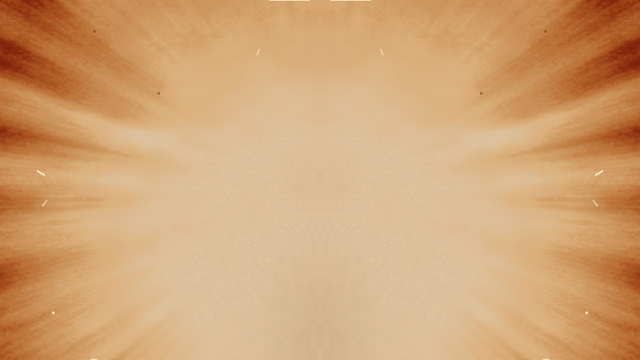
Reproduce this background procedurally as a WebGL 1 fragment shader.

```glsl
precision highp float;
// Mirrored burst of worn, painted wood-brown rays around a pale parchment centre.

uniform vec2 u_resolution;

#define BURST_HEIGHT 0.456
#define HALF_WIDTH 0.889
#define FADE_LOW 3.2
#define FADE_HIGH 2.4
#define RAY_CONTRAST 0.20
#define MOTTLE 0.14
#define GRAIN 0.065

float hash(vec2 p) {
  p = fract(p * vec2(0.1031, 0.1137));
  p += dot(p, p.yx + 33.33);
  return fract((p.x + p.y) * p.x * 17.0);
}

float noise(vec2 p) {
  vec2 i = floor(p), f = fract(p);
  f = f * f * (3.0 - 2.0 * f);
  return mix(mix(hash(i), hash(i + vec2(1.0, 0.0)), f.x),
             mix(hash(i + vec2(0.0, 1.0)), hash(i + 1.0), f.x), f.y);
}

float fbm(vec2 p) {
  float sum = 0.0, weight = 0.5;
  for (int i = 0; i < 4; i++) {
    sum += weight * noise(p);
    p = mat2(1.6, 1.2, -1.2, 1.6) * p + 17.3;
    weight *= 0.5;
  }
  return sum;
}

// Flat-topped band, crisper at its sides than a Gaussian.
float band(float x, float centre, float width) {
  float d = (x - centre) / width;
  return exp(-abs(d * d * d));
}

float glow(vec2 p, vec2 centre, vec2 size) {
  vec2 d = (p - centre) / size;
  return exp(-dot(d, d));
}

// Soft-edged stroke between two points.
float dash(vec2 p, vec2 a, vec2 b, float radius) {
  vec2 ab = b - a;
  float t = clamp(dot(p - a, ab) / max(dot(ab, ab), 1e-6), 0.0, 1.0);
  return 1.0 - smoothstep(radius * 0.4, radius * 1.5, length(p - a - ab * t));
}

// Paint ramp from parchment (0) to deep red-brown (1).
vec3 paint(float v) {
  vec3 c = mix(vec3(0.865, 0.755, 0.61), vec3(0.86, 0.69, 0.49), smoothstep(0.0, 0.24, v));
  c = mix(c, vec3(0.80, 0.58, 0.36), smoothstep(0.2, 0.42, v));
  c = mix(c, vec3(0.74, 0.46, 0.23), smoothstep(0.38, 0.62, v));
  c = mix(c, vec3(0.66, 0.32, 0.12), smoothstep(0.58, 0.82, v));
  return mix(c, vec3(0.50, 0.13, 0.04), smoothstep(0.78, 1.08, v));
}

// Darkness of the broad rays by angle above the horizontal.
float rayTone(float a) {
  float tone = 0.60;
  tone += 0.17 * band(a, 0.60, 0.10) + 0.30 * band(a, 0.41, 0.06);
  tone -= 0.16 * band(a, 0.33, 0.03);
  tone += 0.28 * band(a, 0.185, 0.045) - 0.20 * band(a, 0.075, 0.05);
  tone += 0.15 * band(a, -0.03, 0.03) - 0.07 * band(a, -0.13, 0.05);
  tone += 0.27 * band(a, -0.24, 0.045) + 0.05 * band(a, -0.45, 0.05);
  return tone + 0.45 * band(a, -0.70, 0.035);
}

void main() {
  vec2 p = gl_FragCoord.xy / u_resolution.y;
  p.x = abs(p.x - 0.5 * u_resolution.x / u_resolution.y);
  p.x *= 2.0 * HALF_WIDTH * u_resolution.y / u_resolution.x;

  // Polar frame of the burst, wider towards the foot.
  vec2 d = p - vec2(0.0, BURST_HEIGHT);
  float radius = length(d);
  float angle = atan(d.y, d.x + 1e-4);
  float reach = length(d / vec2(HALF_WIDTH, d.y > 0.0 ? 1.1 : 1.3));

  // Broad rays with staggered tips, then brush streaks.
  float tips = noise(vec2(angle * 24.0 + 40.0, 3.0)) - 0.5;
  reach += 0.07 * tips * smoothstep(0.25, 0.6, reach);
  float power = mix(FADE_LOW, FADE_HIGH, smoothstep(-0.1, 0.4, angle));
  float fade = min(pow(max(reach, 0.0), power), 1.1);
  float streaks = 0.6 * noise(vec2(angle * 40.0 + 90.0, radius * 3.0))
                + 0.4 * noise(vec2(angle * 120.0 + 300.0, radius * 7.0)) - 0.5;
  float tone = fade * rayTone(angle);
  tone += RAY_CONTRAST * streaks * sqrt(fade) * smoothstep(0.3, 0.8, reach);

  // Warm top, cloudy mottling and pale brushed patches.
  tone += 0.18 * smoothstep(0.5, 1.0, p.y) * (1.0 - 0.7 * smoothstep(0.3, 0.8, p.x));
  tone += 0.01 + MOTTLE * (fbm(p * vec2(11.0, 16.0) + 5.0) - 0.47);
  tone -= 0.13 * glow(p, vec2(0.46, 0.62), vec2(0.12, 0.03));
  tone -= 0.08 * glow(p, vec2(0.33, 0.17), vec2(0.13, 0.10));

  // Grain: short fibres everywhere, coarser on the painted sides.
  float fibres = noise(p * vec2(90.0, 210.0)) + noise(p * vec2(230.0, 190.0) + 31.0) - 1.0;
  tone += GRAIN * fibres * (0.8 + 0.6 * min(fade, 1.0));
  vec3 color = paint(clamp(tone, 0.0, 1.1)) * (1.0 + 0.4 * GRAIN * fibres);

  // Rosy stains on the axis and a scratched grey smudge at the foot.
  float rose = glow(p, vec2(0.0, 0.49), vec2(0.08, 0.06))
             + glow(p, vec2(0.0, 0.87), vec2(0.09, 0.09));
  color = mix(color, vec3(0.82, 0.60, 0.41), rose * 0.4 * fbm(p * 28.0));
  float smudge = glow(p, vec2(0.0, 0.06), vec2(0.14, 0.20));
  color = mix(color, vec3(0.75, 0.63, 0.47), smudge * (0.15 + 0.5 * fbm(p * vec2(60.0, 18.0))));

  // Pale chips, dark pits and the worn strip along the top edge.
  float chips = dash(p, vec2(0.785, 0.525), vec2(0.766, 0.514), 0.0025);
  chips += 0.7 * dash(p, vec2(0.759, 0.444), vec2(0.771, 0.428), 0.002);
  chips += dash(p, vec2(0.741, 0.131), vec2(0.741, 0.131), 0.004);
  chips += dash(p, vec2(0.634, 0.0), vec2(0.622, 0.0), 0.003);
  chips += 0.7 * dash(p, vec2(0.169, 0.863), vec2(0.175, 0.848), 0.002);
  chips += 0.8 * dash(p, vec2(0.03, 1.0), vec2(0.14, 1.0), 0.003);
  color = mix(color, vec3(0.97, 0.90, 0.74), clamp(chips, 0.0, 1.0));
  float pits = dash(p, vec2(0.627, 0.914), vec2(0.626, 0.912), 0.003)
             + dash(p, vec2(0.449, 0.741), vec2(0.447, 0.740), 0.003);
  color = mix(color, vec3(0.36, 0.20, 0.08), 0.6 * pits);

  gl_FragColor = vec4(color, 1.0);
}
```
